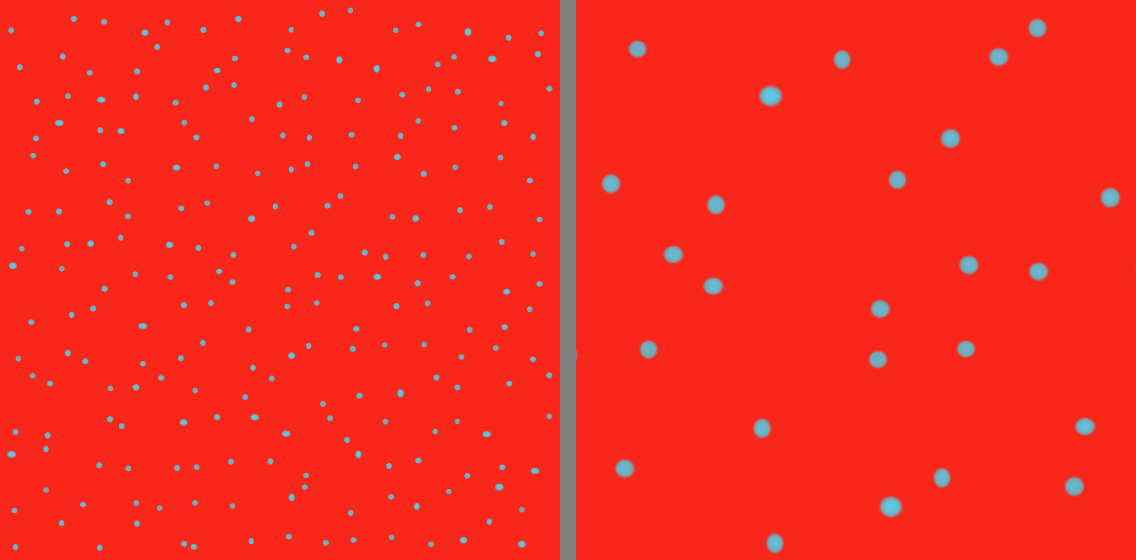
Left, the full canvas; right, a detail of the centre.
This pattern is drawn by a WebGL 1 fragment shader. Its source:

```glsl
precision highp float;
uniform vec2 u_resolution;

const vec3 RED = vec3(0.975, 0.152, 0.098);
const vec3 GREY_BLUE = vec3(0.46, 0.65, 0.71);
const vec3 CYAN = vec3(0.37, 0.79, 0.89);

vec2 hash2(vec2 p) {
  vec3 q = fract(vec3(p.xyx) * vec3(0.1031, 0.1030, 0.0973));
  q += dot(q, q.yzx + 33.33);
  return fract((q.xx + q.yz) * q.zy);
}

// Semi-axes of a dot: mostly small and round, a few stretched one way
vec2 dotRadii(vec2 cell) {
  vec2 shape = hash2(cell + 57.0);
  vec2 pick = hash2(cell + 113.0);
  vec2 radii = 0.0052 + 0.0009 * (shape - 0.5);
  float stretch = step(0.84, pick.x) * (0.0008 + 0.0014 * shape.x);
  vec2 axis = pick.y < 0.65 ? vec2(1.0, 0.25) : vec2(0.25, 1.0);
  return radii + stretch * axis;
}

void main() {
  vec2 uv = gl_FragCoord.xy / u_resolution;
  float pixel = 1.0 / min(u_resolution.x, u_resolution.y);

  // Jittered grid, slightly inset from the border
  const float COUNT = 15.0;
  const float INSET = 0.01;
  float cellSize = (1.0 - 2.0 * INSET) / COUNT;
  vec2 home = floor((uv - INSET) / cellSize);

  float cover = 0.0;
  float core = 0.0;
  for (int j = -1; j <= 1; j++) {
    for (int i = -1; i <= 1; i++) {
      vec2 cell = home + vec2(float(i), float(j));
      vec2 inside = step(vec2(0.0), cell) * step(cell, vec2(COUNT - 1.0));
      vec2 center = INSET + (cell + 0.5 + 0.8 * (hash2(cell + 7.0) - 0.5)) * cellSize;
      vec2 radii = dotRadii(cell);
      float size = max(radii.x, radii.y);
      float d = length((uv - center) / radii);
      float soft = max(0.22, 0.6 * pixel / size);

      // Soft rim, with a brighter middle in the larger dots
      float body = inside.x * inside.y * (1.0 - smoothstep(1.0 - soft, 1.0 + soft, d));
      float glow = (1.0 - smoothstep(0.35, 0.95, d)) * smoothstep(0.0046, 0.0064, size);
      cover = max(cover, body);
      core = max(core, body * glow);
    }
  }

  vec3 color = mix(RED, mix(GREY_BLUE, CYAN, core), cover);
  gl_FragColor = vec4(color, 1.0);
}
```
